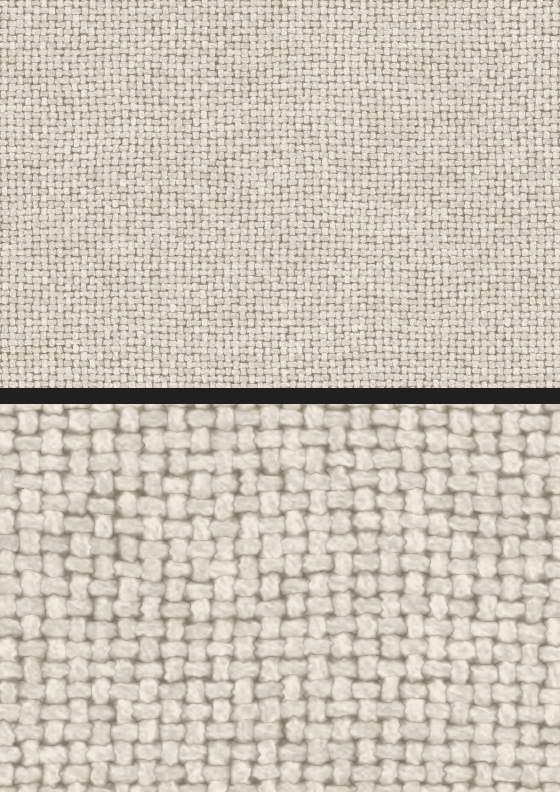
Top, the full canvas; bottom, a detail of the centre.
Write a Shadertoy shader that draws this texture.

```glsl
// Plain-weave linen: warp and weft threads alternate over and under.
// Each crossing shows one rounded lump of yarn; the highest nearby lump
// wins, and is shaded by its depth, spun fibres and uneven dye.
#define THREADS vec2(70.0, 56.0)   // threads across and down
#define WARP_HALF vec2(0.43, 0.66) // half width and height of a warp lump
#define WEFT_HALF vec2(0.68, 0.44) // half width and height of a weft lump
#define SIZE_JITTER 0.20           // unevenness of yarn thickness
#define PLACE_JITTER 0.14          // unevenness of lump position
#define TONE_JITTER 0.10           // brightness change between lumps
#define FIBRE_GRAIN 0.26           // contrast of the fibres
#define CREASE 0.85                // darkness of the holes between lumps
#define BLOTCH 0.07                // broad change of tone
#define LIGHT_YARN vec3(0.92, 0.892, 0.842)
#define DARK_GAP vec3(0.50, 0.455, 0.395)

float hash(vec2 p) {
    return fract(sin(dot(p, vec2(127.1, 311.7))) * 43758.5453);
}

float noise(vec2 p) {
    vec2 i = floor(p), f = fract(p);
    f = f * f * (3.0 - 2.0 * f);
    return mix(mix(hash(i), hash(i + vec2(1, 0)), f.x),
               mix(hash(i + vec2(0, 1)), hash(i + vec2(1, 1)), f.x), f.y);
}

// Rounded-box radius: 0 at the centre, 1 on the rim
float lumpRadius(vec2 d, vec2 halfSize) {
    vec2 q = abs(d) / halfSize;
    return pow(dot(q * q, q) + 1e-5, 1.0 / 3.0);
}

void mainImage(out vec4 fragColor, in vec2 fragCoord) {
    vec2 p = fragCoord / iResolution.xy * THREADS;

    // Slow drift of the threads, then frayed lump edges
    vec2 drift = vec2(noise(p * 0.13), noise(p * 0.13 + 40.0)) - 0.5;
    vec2 fray = vec2(noise(p * 4.3 + 7.0), noise(p * 4.3 + 90.0)) - 0.5;
    vec2 w = p + 0.45 * drift + 0.17 * fray;
    vec2 cell = floor(w);

    // Find the topmost lump among the neighbouring crossings
    float radius = 9.0, isWarp = 0.0;
    vec2 id = cell, local = vec2(0.0);
    for (int y = -1; y <= 1; y++)
    for (int x = -1; x <= 1; x++) {
        vec2 c = cell + vec2(x, y);
        float warp = 1.0 - mod(c.x + c.y, 2.0);
        vec2 shift = vec2(hash(c + 3.7), hash(c + 8.3)) - 0.5;
        vec2 d = w - c - 0.5 - PLACE_JITTER * shift;
        vec2 halfSize = mix(WEFT_HALF, WARP_HALF, warp);
        halfSize *= 1.0 + SIZE_JITTER * (vec2(hash(c + 15.1), hash(c + 21.9)) - 0.5);
        float r = lumpRadius(d, halfSize);
        if (r < radius) {
            radius = r;
            isWarp = warp;
            id = c;
            local = d;
        }
    }

    // Depth: bright crowns, faint creases, dark holes at the corners
    float tone = 0.92 - CREASE * smoothstep(0.62, 1.25, radius);

    // Light from above, with the warp riding a little higher
    tone += 0.08 * dot(local, vec2(-0.4, 0.9)) + 0.05 * (isWarp - 0.5);

    // Twisted fibres run along each thread, with loose fuzz over all
    vec2 along = isWarp > 0.5 ? local : local.yx;
    vec2 strand = vec2(along.x * 6.5 + along.y * 2.0, along.y * 2.6);
    tone += FIBRE_GRAIN * (noise(strand + id * 17.0) - 0.5);
    tone += 0.7 * FIBRE_GRAIN * (noise(p * 7.0) - 0.5);

    // Lump, thread and cloth-wide variation
    tone += TONE_JITTER * (hash(id + 31.3) - 0.5);
    float thread = isWarp > 0.5 ? id.x : id.y + 200.0;
    tone += 0.04 * (hash(vec2(thread, 5.0)) - 0.5);
    tone += BLOTCH * (0.6 * noise(p * 0.11 + 11.0) + 0.4 * noise(p * 0.4) - 0.5);

    fragColor = vec4(mix(DARK_GAP, LIGHT_YARN, clamp(tone, 0.0, 1.06)), 1.0);
}
```
